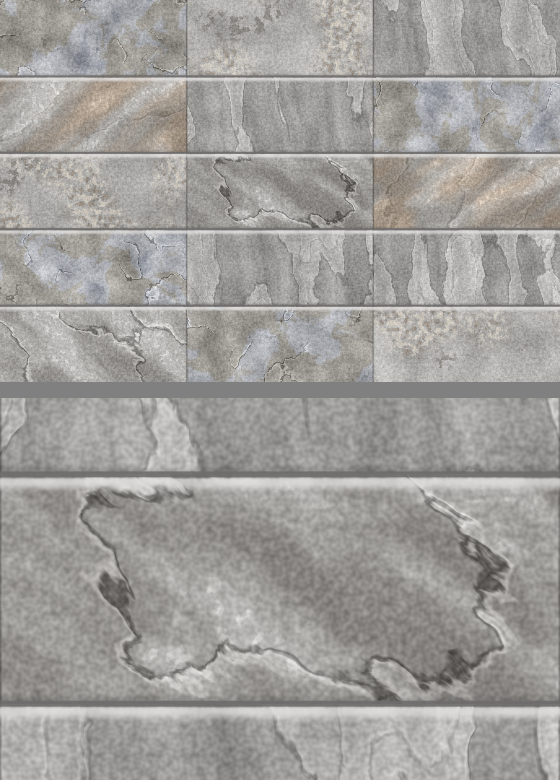
Top: the whole. Bottom: its middle third, enlarged.
This texture is drawn by a WebGL 1 fragment shader. Its source:

```glsl
precision highp float;
uniform vec2 u_resolution;

float hash(vec2 p) {
  vec3 h = fract(vec3(p.xyx) * 0.1031);
  h += dot(h, h.yzx + 33.33);
  return fract((h.x + h.y) * h.z);
}

float corner(vec2 cell, vec2 offset) {
  float angle = 6.2832 * hash(cell);
  return dot(vec2(cos(angle), sin(angle)), offset);
}

float noise(vec2 p) {
  vec2 i = floor(p), f = fract(p), e = vec2(1.0, 0.0);
  vec2 s = f * f * f * (f * (f * 6.0 - 15.0) + 10.0);
  return mix(mix(corner(i, f), corner(i + e, f - e), s.x),
             mix(corner(i + e.yx, f - e.yx), corner(i + 1.0, f - 1.0), s.x), s.y);
}

float fbm(vec2 p) {
  float sum = 0.0, amp = 1.0;
  for (int i = 0; i < 5; i++) {
    sum += amp * noise(p);
    p = mat2(1.6, 1.2, -1.2, 1.6) * p + 5.3;
    amp *= 0.52;
  }
  return sum;
}

float bump(float d, float width) {
  return 1.0 - smoothstep(0.0, width, abs(d));
}

// Raised edge: a dark crack with a lit lip beside it
float ridge(float d) {
  return 0.13 * bump(d - 0.035, 0.035) - 0.2 * bump(d, 0.03);
}

// Warm slate with bluish patches and cracked outlines
vec3 blotched(vec2 p, vec2 warp) {
  float n = fbm(p * 1.5 + warp * 0.6);
  vec3 col = mix(vec3(0.61, 0.595, 0.57), vec3(0.66, 0.67, 0.69), smoothstep(-0.05, 0.12, n));
  col = mix(col, vec3(0.56, 0.575, 0.61), 0.8 * smoothstep(0.3, 0.55, n));
  col += 0.17 * fbm(p * 2.6 + 11.0);
  float edge = noise(p * 2.0 + warp * 0.5) + 0.12 * fbm(p * 6.0);
  return col + ridge(edge - 0.05) * smoothstep(-0.2, 0.3, warp.x);
}

// Pale stone crusted with cream and rust flecks
vec3 speckled(vec2 p, vec2 warp) {
  vec3 col = vec3(0.695, 0.69, 0.68) + 0.14 * fbm(p * 1.6 + warp * 0.4);
  float zone = smoothstep(-0.15, 0.25, noise(p * 1.3 + 4.0) + 0.25 * warp.y);
  float fleck = fbm(p * 11.0);
  col = mix(col, vec3(0.83, 0.80, 0.75), 0.75 * zone * smoothstep(0.05, 0.25, fleck));
  col = mix(col, vec3(0.57, 0.51, 0.45), 0.6 * zone * smoothstep(0.15, 0.4, -fleck));
  float pits = smoothstep(0.15, 0.4, noise(p * 1.7 + 21.0)) * smoothstep(0.0, 0.2, fbm(p * 9.0 + 8.0));
  return mix(col, vec3(0.46, 0.44, 0.42), 0.6 * pits);
}

// Upright layers with sharp borders
vec3 upright(vec2 p, vec2 warp) {
  vec2 q = vec2(p.x * 2.0 + 0.25 * p.y, p.y * 0.6) + 0.25 * warp;
  float layer = noise(q) + 0.12 * fbm(q * 3.0);
  vec3 col = mix(vec3(0.595, 0.59, 0.58), vec3(0.68, 0.675, 0.665), smoothstep(-0.02, 0.05, layer));
  col += 0.13 * fbm(q * vec2(2.0, 0.8) + 6.0) + 0.06 * fbm(p * 3.0);
  return col + 0.5 * ridge(layer) + 0.4 * ridge(layer - 0.2);
}

// Slanted strata, falling when grey and rising when brown
vec3 slanted(vec2 p, vec2 warp, float brown) {
  float slope = mix(-0.6, 0.6, brown);
  vec2 q = vec2(dot(p, vec2(0.8, slope)) * 0.8, dot(p, vec2(-slope, 0.8)) * 2.4) + 0.3 * warp;
  float n = fbm(q);
  vec3 col = mix(vec3(0.54, 0.53, 0.515), vec3(0.75, 0.745, 0.735), smoothstep(-0.65, 0.65, n));
  float stain = smoothstep(-0.3, 0.4, fbm(q * 0.6 + 9.0));
  col = mix(col, col * vec3(1.03, 0.95, 0.87), brown * stain);
  col += 0.1 * smoothstep(0.15, 0.45, fbm(p * 12.0)) * smoothstep(-0.2, 0.4, n);
  float strata = noise(q * vec2(0.9, 0.5) + 3.0) + 0.1 * fbm(q * 3.0);
  return col + ridge(strata) * (1.0 - 0.6 * brown);
}

// 0 blotched, 1 speckled, 2 upright, 3 slanted grey, 4 slanted brown
float stoneKind(vec2 tile) {
  vec3 kinds = vec3(0.0, 1.0, 2.0);
  if (tile.y > 3.5) kinds = vec3(3.0, 0.0, 1.0);
  else if (tile.y > 2.5) kinds = vec3(0.0, 2.0, 2.0);
  else if (tile.y > 1.5) kinds = vec3(1.0, 3.0, 4.0);
  else if (tile.y > 0.5) kinds = vec3(4.0, 2.0, 0.0);
  return tile.x < 0.5 ? kinds.x : tile.x < 1.5 ? kinds.y : kinds.z;
}

void main() {
  vec2 uv = gl_FragCoord.xy / u_resolution;
  vec2 grid = vec2(uv.x, 1.0 - uv.y) * vec2(3.0, 5.0);
  vec2 pixel = vec2(3.0, 5.0) / u_resolution;
  vec2 tile = floor(grid);

  // Each tile samples its own region of stone
  vec2 p = vec2(grid.x, -grid.y) * vec2(2.44, 1.0) + 19.0 * tile + 40.0;
  vec2 warp = vec2(fbm(p * 1.3), fbm(p * 1.3 + 27.0));
  float kind = stoneKind(tile);
  vec3 col;
  if (kind < 0.5) col = blotched(p, warp);
  else if (kind < 1.5) col = speckled(p, warp);
  else if (kind < 2.5) col = upright(p, warp);
  else col = slanted(p, warp, kind - 3.0);

  // Tile tone and fine grain
  col += 0.04 * (hash(tile + 3.0) - 0.5);
  col += 0.09 * noise(p * 24.0) + 0.1 * noise(p * 47.0 + 13.0);

  // Inner joints: thin uprights, bevelled horizontals lit below
  vec2 d = grid - clamp(floor(grid + 0.5), vec2(1.0), vec2(2.0, 4.0));
  float upJoint = 1.0 - smoothstep(0.0, 0.003 + pixel.x, abs(d.x));
  col *= 1.0 - 0.28 * upJoint;
  float shade = smoothstep(-0.05, -0.01, d.y) * (1.0 - step(0.0, d.y));
  col *= 1.0 - 0.12 * shade;
  float lit = smoothstep(0.01, 0.025, d.y) * (1.0 - smoothstep(0.035, 0.085, d.y));
  col = mix(col, vec3(0.88, 0.875, 0.87), lit * (0.8 + 0.3 * noise(p * 5.0)));
  float groove = 1.0 - smoothstep(0.013 - 0.5 * pixel.y, 0.013 + 0.5 * pixel.y, abs(d.y));
  col = mix(col, vec3(0.43, 0.425, 0.42), 0.9 * groove);

  gl_FragColor = vec4(clamp(col, 0.0, 1.0), 1.0);
}
```
